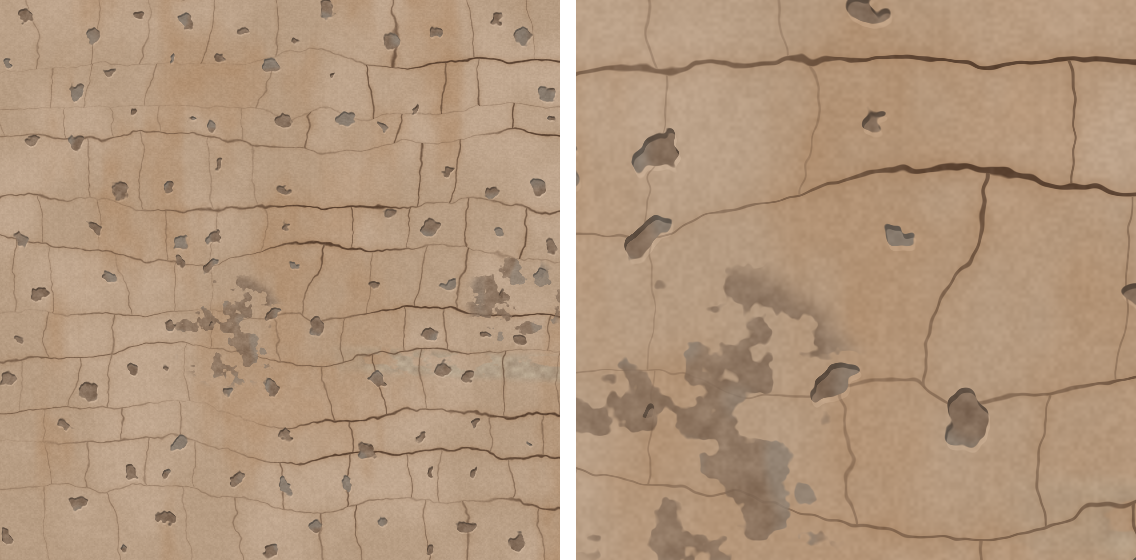
Left: the whole. Right: its middle third, enlarged.
A WebGL 1 fragment shader for this texture:

```glsl
precision highp float;

uniform vec2 u_resolution;

#define CRACK_ROWS 11.0
#define CRACK_COLUMNS 9.0
#define CRACK_JITTER 0.6
#define CRACK_WIDTH 0.0013
#define CHIP_GRID 11.0
#define CHIP_SHARE 0.8
#define CHIP_MIN 0.005
#define CHIP_MAX 0.0165
#define GRAIN 0.065
#define STAIN 0.75

float hash(vec2 p) {
  return fract(sin(dot(p, vec2(127.1, 311.7))) * 43758.5453);
}

float noise(vec2 p) {
  vec2 i = floor(p), f = fract(p);
  f = f * f * (3.0 - 2.0 * f);
  return mix(mix(hash(i), hash(i + vec2(1.0, 0.0)), f.x),
             mix(hash(i + vec2(0.0, 1.0)), hash(i + 1.0), f.x), f.y);
}

vec2 noise2(vec2 p) {
  return vec2(noise(p), noise(p + 37.3)) - 0.5;
}

float fbm(vec2 p) {
  float sum = 0.0, amp = 0.533;
  for (int i = 0; i < 4; i++) {
    sum += amp * noise(p);
    p = p * 2.03 + 11.7;
    amp *= 0.5;
  }
  return sum;
}

// Irregularly spaced lines, and the gap between them that holds x
float lineAt(float i, float seed) {
  return i + CRACK_JITTER * (hash(vec2(i, seed)) - 0.5);
}

float gapIndex(float x, float seed) {
  float i = floor(x);
  return i + step(lineAt(i + 1.0, seed), x) - step(x, lineAt(i, seed));
}

// x: dark core, y: soft rusty halo
vec2 crackProfile(float d, float strength, float px) {
  float w = CRACK_WIDTH * mix(0.15, 1.0, strength);
  return strength * vec2(1.0 - smoothstep(w - 0.5 * px, w + px, d), exp(-d / 0.005));
}

// Long wavy horizontal cracks joined by shorter upright ones
vec2 cracks(vec2 p, float px) {
  vec2 q = p + 0.055 * noise2(p * 5.0) + 0.022 * noise2(p * 15.0)
         + 0.007 * noise2(p * 48.0) + 0.003 * noise2(p * 130.0);
  float v = q.y * CRACK_ROWS;
  float row = gapIndex(v, 3.0);
  float u = q.x * CRACK_COLUMNS + 5.0 * hash(vec2(row, 8.0));
  float column = gapIndex(u, row + 20.0);
  float region = mix(0.6, 1.0, smoothstep(0.35, 0.65, p.x + 0.3 * (noise(p * 3.0) - 0.5)));
  vec2 result = vec2(0.0);
  for (int k = 0; k < 2; k++) {
    float across = row + float(k), upright = column + float(k);
    float level = smoothstep(0.1, 0.8, noise(vec2(q.x * 5.0, across * 7.3)));
    float d = abs(v - lineAt(across, 3.0)) / CRACK_ROWS;
    result = max(result, crackProfile(d, region * mix(0.2, 1.0, level), px));
    level = step(0.2, hash(vec2(upright, row + 50.0))) * mix(0.25, 0.85, noise(q * 9.0));
    d = abs(u - lineAt(upright, row + 20.0)) / CRACK_COLUMNS;
    result = max(result, crackProfile(d, region * level, px));
  }
  return result;
}

// Signed distance to ragged, randomly turned chips
float chipDistance(vec2 p) {
  vec2 g = (p + 0.012 * noise2(p * 65.0) + 0.005 * noise2(p * 170.0)) * CHIP_GRID;
  vec2 cell = floor(g);
  float nearest = 1.0;
  for (int j = -1; j <= 1; j++) {
    for (int i = -1; i <= 1; i++) {
      vec2 id = cell + vec2(float(i), float(j));
      vec2 centre = id + 0.5 + 0.75 * (vec2(hash(id), hash(id + 13.0)) - 0.5);
      vec2 off = (g - centre) / CHIP_GRID;
      float a = 6.2832 * hash(id + 17.0);
      off = mat2(cos(a), sin(a), -sin(a), cos(a)) * off;
      off.y *= mix(1.0, 1.8, hash(id + 29.0));
      float radius = mix(CHIP_MIN, CHIP_MAX, hash(id + 5.0));
      radius = hash(id + 9.0) < CHIP_SHARE ? radius : -0.1;
      nearest = min(nearest, length(off) - radius);
    }
  }
  return nearest;
}

void main() {
  vec2 p = gl_FragCoord.xy / u_resolution.y;
  float px = 1.0 / u_resolution.y;

  // Plaster with broad mottling and upright stains
  vec3 colour = mix(vec3(0.715, 0.612, 0.511), vec3(0.755, 0.655, 0.560),
                    smoothstep(0.3, 0.75, fbm(p * 8.0)));
  float stain = smoothstep(0.52, 0.78, fbm(p * vec2(10.0, 3.5) + 4.0));
  colour = mix(colour, vec3(0.69, 0.55, 0.42), STAIN * stain * (0.5 + 0.5 * noise(p * 40.0)));

  // Pale worn band
  float band = 1.0 - smoothstep(0.012, 0.032, abs(p.y - 0.39 + 0.05 * p.x));
  band *= smoothstep(0.55, 0.72, p.x);
  float worn = band * smoothstep(0.4, 0.5, fbm(p * vec2(24.0, 42.0)));
  vec3 wornColour = mix(vec3(0.62, 0.55, 0.47), vec3(0.75, 0.69, 0.60), noise(p * 100.0));
  colour = mix(colour, wornColour, 0.85 * worn);

  // Cracks
  vec2 crack = cracks(p, px);
  colour = mix(colour, vec3(0.60, 0.44, 0.30), 0.42 * crack.y);
  colour = mix(colour, vec3(0.30, 0.21, 0.15), 0.85 * crack.x);

  // Chips and clusters of small flakes, with a shaded upper rim
  float chip = chipDistance(p);
  float above = chipDistance(p + vec2(-0.001, 0.003));
  float inside = 1.0 - smoothstep(-px, px, chip);
  float insideAbove = 1.0 - smoothstep(-px, px, above);
  float cluster = max(1.0 - smoothstep(0.03, 0.12, distance(p, vec2(0.41, 0.41))),
                      1.0 - smoothstep(0.03, 0.10, distance(p, vec2(0.92, 0.46))));
  float flake = smoothstep(0.60, 0.64, fbm(p * 36.0) + 0.05 * cluster) * smoothstep(0.0, 0.3, cluster);
  vec3 stone = mix(vec3(0.43, 0.34, 0.27), vec3(0.61, 0.52, 0.44), fbm(p * 95.0));
  stone = mix(stone, vec3(0.56, 0.53, 0.49), 0.6 * smoothstep(0.5, 0.75, noise(p * 28.0)));
  colour += 0.05 * insideAbove * (1.0 - inside);
  colour = mix(colour, stone, max(inside, 0.8 * flake));
  colour *= 1.0 - 0.3 * inside * (1.0 - insideAbove);

  // Sandy grain
  colour += GRAIN * (0.6 * noise(p * 420.0) + 0.4 * noise(p * 190.0) - 0.5);
  gl_FragColor = vec4(colour, 1.0);
}
```
